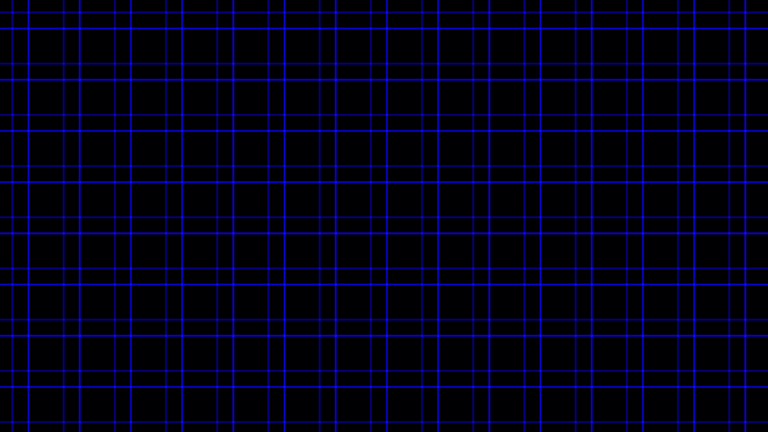
Reproduce this pattern procedurally as a Shadertoy shader.

```glsl
// A plaid of thin glowing blue lines on near-black. Each square cell carries one
// bright and one dim line per axis; both axes share the same profile, measured
// from the upper left corner, and their light adds up at the crossings.

const float CELLS_ACROSS = 15.0;      // repeats over the canvas width
const float DIM_OFFSET = 0.243;       // line positions within a cell
const float BRIGHT_OFFSET = 0.557;
const float HALF_WIDTH = 0.035;       // line radius, in cells
const float DIM_LEVEL = 0.48;
const float BRIGHT_LEVEL = 0.80;
const vec3 BACKGROUND = vec3(0.0, 0.0, 0.008);
const vec3 LINE_COLOUR = vec3(0.05, 0.01, 1.0);

// Soft repeating line on each axis; never narrower than a pixel, energy kept.
vec2 softLine(vec2 p, float offset, float pixel) {
    vec2 d = abs(fract(p - offset + 0.5) - 0.5);
    float radius = max(HALF_WIDTH, pixel);
    return (1.0 - smoothstep(0.0, radius, d)) * HALF_WIDTH / radius;
}

void mainImage(out vec4 fragColor, in vec2 fragCoord) {
    // Cell units, with y running down from the top edge
    float pixel = CELLS_ACROSS / iResolution.x;
    vec2 p = vec2(fragCoord.x, iResolution.y - fragCoord.y) * pixel;

    // Both line families on both axes
    vec2 glow = DIM_LEVEL * softLine(p, DIM_OFFSET, pixel)
              + BRIGHT_LEVEL * softLine(p, BRIGHT_OFFSET, pixel);

    vec3 colour = BACKGROUND + LINE_COLOUR * (glow.x + glow.y);
    fragColor = vec4(min(colour, 1.0), 1.0);
}
```
